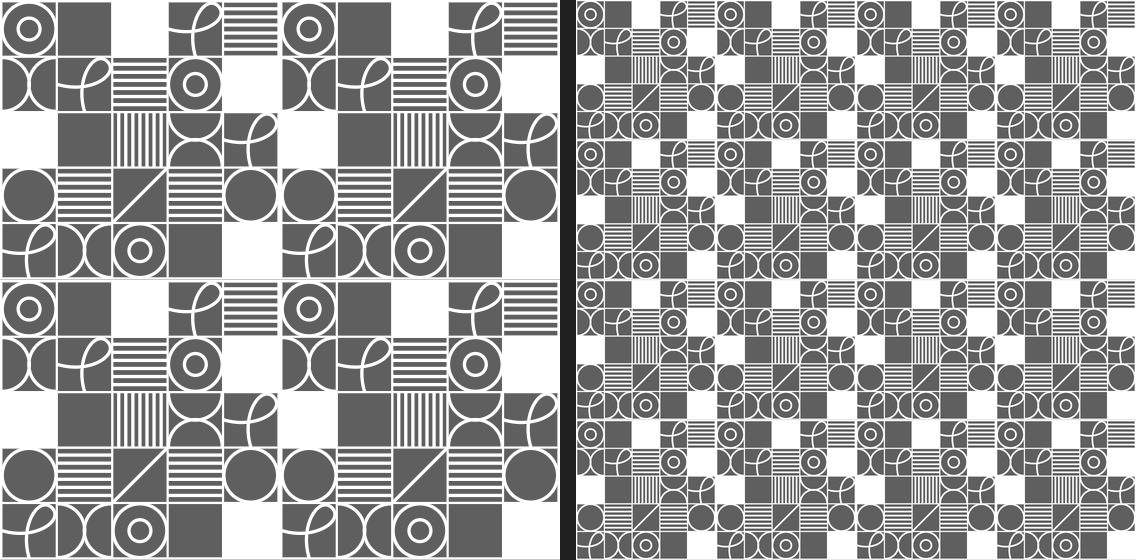
Left, the tile; right, the same tile 2 across and 2 down.
A Shadertoy shader for this pattern:

```glsl
// A seamless sheet of 5 by 5 geometric tiles, repeated twice each way.
// Each tile is a grey square crossed by white strokes: rings, half discs,
// stripes, a diagonal or a loop. A layout list picks the motif per cell.

#define REPEATS 2.0      // blocks across and down
#define BLOCK 384.0      // block side, in design units
#define PITCH 76.0       // tile spacing
#define TILE 73.0        // tile side
#define MARGIN vec2(3.4, 3.7)
#define STROKE 0.062     // stroke width, in tile sides
#define SEAM_WIDTH 0.8   // hairline between blocks, in design units
#define GREY vec3(0.373)
#define WHITE vec3(1.0)

const int BLANK = 0, SOLID = 1, TARGET = 2, DISC = 3, SIDES = 4,
          CAPS = 5, LOOP = 6, ROWS = 7, COLUMNS = 8, DIAGONAL = 9;

// Motifs from the top row down
const int LAYOUT[25] = int[25](
    TARGET, SOLID, BLANK, LOOP, ROWS,
    SIDES, LOOP, ROWS, TARGET, BLANK,
    BLANK, SOLID, COLUMNS, CAPS, LOOP,
    DISC, ROWS, DIAGONAL, ROWS, DISC,
    LOOP, SIDES, TARGET, SOLID, BLANK);

float ring(vec2 p, vec2 centre, float radius) {
    return abs(length(p - centre) - radius) - 0.5 * STROKE;
}

// Evenly spaced strokes that leave the given number of grey bars
float stripes(float x, float bars) {
    float spacing = (1.0 + STROKE) / bars;
    float phase = (x + 0.5 * STROKE) / spacing;
    return abs(fract(phase + 0.5) - 0.5) * spacing - 0.5 * STROKE;
}

float segment(vec2 p, vec2 a, vec2 b) {
    vec2 ab = b - a;
    float t = clamp(dot(p - a, ab) / dot(ab, ab), 0.0, 1.0);
    return length(p - a - t * ab);
}

vec2 loopPoint(float t) {
    float s = 1.0 - t;
    return s * s * s * vec2(-0.04, 0.51) + 3.0 * s * s * t * vec2(0.6, 0.3)
         + 3.0 * s * t * t * vec2(1.17, 0.69) + t * t * t * vec2(0.93);
}

// Half of the loop as a curve, mirrored in the diagonal
float loopStroke(vec2 p) {
    float d = 1.0;
    vec2 a = loopPoint(0.0);
    for (int i = 1; i <= 24; i++) {
        vec2 b = loopPoint(float(i) / 24.0);
        d = min(d, min(segment(p, a, b), segment(p.yx, a, b)));
        a = b;
    }
    return d - 0.5 * STROKE;
}

// Signed distance to the white strokes of one tile, p in 0..1
float motifStrokes(int motif, vec2 p) {
    const float rim = 0.505;
    vec2 centre = vec2(0.5);
    if (motif == BLANK) return -1.0;
    if (motif == TARGET) return min(ring(p, centre, rim), ring(p, centre, 0.205));
    if (motif == DISC) return ring(p, centre, rim);
    if (motif == SIDES) return min(ring(p, vec2(0.0, 0.5), rim), ring(p, vec2(1.0, 0.5), rim));
    if (motif == CAPS) return min(ring(p, vec2(0.5, 0.0), rim), ring(p, vec2(0.5, 1.0), rim));
    if (motif == LOOP) return loopStroke(p);
    if (motif == ROWS) return stripes(p.y, 7.0);
    if (motif == COLUMNS) return stripes(p.x, 8.0);
    if (motif == DIAGONAL) return abs(p.x - p.y) * sqrt(0.5) - 0.5 * STROKE;
    return 1.0;
}

// Coverage of the inside of a signed distance
float cover(float d, float pixel) {
    return clamp(0.5 - d / pixel, 0.0, 1.0);
}

void mainImage(out vec4 fragColor, in vec2 fragCoord) {
    float pixel = REPEATS * BLOCK / iResolution.y;
    vec2 q = fract(fragCoord / iResolution.xy * REPEATS) * BLOCK;

    // Cell and position inside its tile
    vec2 cell = clamp(floor((q - MARGIN + 0.5 * (PITCH - TILE)) / PITCH), 0.0, 4.0);
    vec2 p = (q - MARGIN - cell * PITCH) / TILE;
    int motif = LAYOUT[(4 - int(cell.y)) * 5 + int(cell.x)];

    // Grey square with the strokes cut out
    vec2 edge = abs(p - 0.5) - 0.5;
    float tilePixel = pixel / TILE;
    float grey = cover(max(edge.x, edge.y), tilePixel);
    grey *= 1.0 - cover(motifStrokes(motif, p), tilePixel);

    // Hairline where blocks meet vertically
    float seam = abs(mod(q.y - 0.4 + 0.5 * BLOCK, BLOCK) - 0.5 * BLOCK);
    grey = max(grey, cover(seam - 0.5 * SEAM_WIDTH, pixel) * min(1.0, SEAM_WIDTH / pixel));

    fragColor = vec4(mix(WHITE, GREY, grey), 1.0);
}
```
